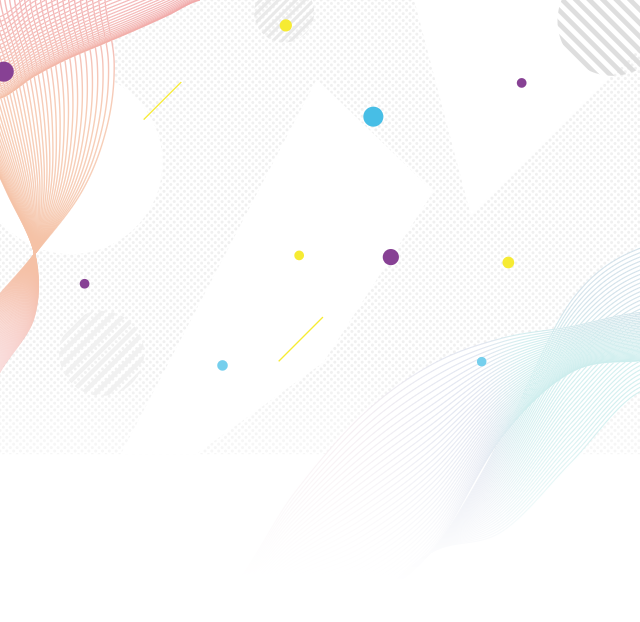
Write a WebGL 2 fragment shader that draws this background.

```glsl
#version 300 es
precision highp float;
uniform vec2 u_resolution;
out vec4 fragColor;

// Layout grid: the canvas is UNITS wide, y runs downward from the top edge
const float UNITS = 768.0;
const float DOT_PITCH = 8.2;
const float DOT_RADIUS = 1.75;
const float DOT_FLOOR = 545.0;
const vec3 DOT_GREY = vec3(0.94);
const vec3 YELLOW = vec3(0.965, 0.92, 0.20);
const vec3 PURPLE = vec3(0.53, 0.255, 0.58);
const vec3 BLUE = vec3(0.28, 0.745, 0.90);
const vec3 PALE_BLUE = vec3(0.46, 0.81, 0.93);
const vec3 ROSE = vec3(0.945, 0.66, 0.66);
const vec3 PEACH = vec3(0.96, 0.76, 0.65);
const vec3 BLUSH = vec3(0.96, 0.92, 0.935);
const vec3 LAVENDER = vec3(0.86, 0.88, 0.93);
const vec3 AQUA = vec3(0.79, 0.925, 0.925);
const vec3 STEEL = vec3(0.79, 0.86, 0.90);

// Edge profiles of the ribbons, evenly spaced along their length
const float LOBE_OUTER[7] = float[7](126., 137., 128., 98., 40., -25., -70.);
const float LOBE_INNER[7] = float[7](-90., -60., -28., 8., 42., 40., -6.);
const float BAND_UPPER[7] = float[7](20., -10., -30., -50., -65., -80., -95.);
const float BAND_LOWER[7] = float[7](118., 92., 71., 54., 37., 19., 0.);
const float SWELL_UPPER[7] = float[7](712., 592., 497., 437., 406., 392., 375.);
const float SWELL_LOWER[7] = float[7](740., 735., 725., 660., 525., 447., 433.);
const float TAIL_UPPER[7] = float[7](750., 745., 725., 660., 525., 362., 298.);
const float TAIL_LOWER[7] = float[7](750., 745., 725., 662., 638., 555., 470.);

// White cut-outs, clockwise
const vec2 PANEL[5] = vec2[5](vec2(380, 95), vec2(520, 230), vec2(388, 435), vec2(235, 545), vec2(145, 545));
const vec2 WEDGE[5] = vec2[5](vec2(497, 0), vec2(640, -40), vec2(800, -40), vec2(800, 25), vec2(565, 258));

// Discs: centre, radius, colour index
const vec3 DISC_COLOURS[4] = vec3[4](YELLOW, PURPLE, BLUE, PALE_BLUE);
const vec4 DISCS[10] = vec4[10](
    vec4(343, 30.5, 7.3, 0), vec4(359, 306.5, 5.8, 0), vec4(610, 315, 7, 0),
    vec4(4.5, 86, 12, 1), vec4(626, 99.5, 5.8, 1), vec4(101.5, 340.5, 5.8, 1),
    vec4(469, 308.5, 9.7, 1), vec4(448, 140, 12, 2), vec4(267, 438.5, 6.3, 3), vec4(578, 434, 5.7, 3));

float px;

float cover(float d) { return clamp(0.5 - d / px, 0.0, 1.0); }

float convex(vec2 p, vec2 corners[5]) {
    float d = -1e4;
    for (int i = 0; i < 5; i++) {
        vec2 e = corners[(i + 1) % 5] - corners[i];
        d = max(d, dot(p - corners[i], normalize(vec2(e.y, -e.x))));
    }
    return d;
}

float segment(vec2 p, vec2 a, vec2 b) {
    vec2 e = b - a;
    return length(p - a - e * clamp(dot(p - a, e) / dot(e, e), 0.0, 1.0));
}

// Stripes at 45 degrees inside a disc; lean picks the diagonal
float stripedDisc(vec2 p, vec2 centre, float radius, float pitch, float lean) {
    float c = (p.x + lean * p.y) * 0.7071;
    float bar = abs(fract(c / pitch) - 0.5) * pitch - 0.25 * pitch;
    return cover(length(p - centre) - radius) * cover(bar);
}

// Smooth curve through the profile: value and slope
vec2 profile(float u, float k[7]) {
    float x = clamp(u, 0.0, 1.0) * 6.0;
    int i = min(int(x), 5);
    float f = x - float(i), b = k[i], c = k[i + 1];
    float m = 0.5 * (c - k[max(i - 1, 0)]), n = 0.5 * (k[min(i + 2, 6)] - b);
    float q = 3.0 * (c - b) - 2.0 * m - n, r = 2.0 * (b - c) + m + n;
    return vec2(b + f * (m + f * (q + f * r)), 6.0 * (m + f * (2.0 * q + 3.0 * f * r)));
}

// Fan of lines blended between two edges: ink and enclosed area
vec2 ribbon(vec2 p, float start, float span, float a[7], float b[7], int count, float bias, float width) {
    float u = (p.x - start) / span;
    if (u < 0.0 || u > 1.0) return vec2(0);
    vec2 first = profile(u, a), last = profile(u, b);
    float clear = 1.0;
    for (int i = 0; i < count; i++) {
        float t = float(i) / float(count - 1);
        vec2 line = mix(first, last, 1.0 - pow(1.0 - t, bias));
        float d = abs(p.y - line.x) / length(vec2(1.0, line.y / span));
        clear *= 1.0 - 0.8 * cover(d - 0.5 * width);
    }
    float inside = step(min(first.x, last.x), p.y) * step(p.y, max(first.x, last.x));
    return vec2(1.0 - clear, inside);
}

void main() {
    px = UNITS / u_resolution.x;
    vec2 p = vec2(gl_FragCoord.x, u_resolution.y - gl_FragCoord.y) * px;
    vec2 lobe = ribbon(p.yx, 0.0, 460.0, LOBE_OUTER, LOBE_INNER, 44, 1.5, 1.7);
    vec2 band = ribbon(p, 0.0, 240.0, BAND_UPPER, BAND_LOWER, 30, 1.8, 1.5);
    vec2 swell = ribbon(p, 270.0, 498.0, SWELL_UPPER, SWELL_LOWER, 36, 1.3, 1.4);
    vec2 tail = ribbon(p, 270.0, 498.0, TAIL_UPPER, TAIL_LOWER, 34, 1.0, 1.4);

    // Staggered dots, cut by the white shapes and ribbons
    vec2 g = p / DOT_PITCH;
    vec2 near = min(abs(fract(g) - 0.5), 0.5);
    float dotDist = min(length(near), length(0.5 - near)) * DOT_PITCH - DOT_RADIUS;
    float holes = min(min(convex(p, PANEL), convex(p, WEDGE)), length(p - vec2(85, 195)) - 110.0);
    float area = cover(-holes) * cover(p.y - DOT_FLOOR) * (1.0 - max(max(swell.y, tail.y), max(lobe.y, band.y)));
    area *= 1.0 - 0.4 * smoothstep(420.0, DOT_FLOOR, p.y);
    vec3 col = mix(vec3(1), DOT_GREY, cover(dotDist) * area);

    // Striped discs
    col = mix(col, vec3(0.915), stripedDisc(p, vec2(341, 15), 36.0, 7.5, 1.0));
    col = mix(col, vec3(0.945), stripedDisc(p, vec2(122, 424), 51.0, 10.5, 1.0));
    col = mix(col, vec3(0.87), stripedDisc(p, vec2(735, 25), 66.0, 11.5, -1.0));

    // Warm ribbons at the left
    vec3 warm = mix(ROSE, PEACH, smoothstep(0.0, 150.0, p.y));
    warm = mix(warm, ROSE, smoothstep(300.0, 470.0, p.y));
    float warmFade = 1.0 - 0.6 * smoothstep(320.0, 460.0, p.y);
    col = mix(col, warm, max(lobe.x, band.x) * warmFade);

    // Cool ribbons at the right, fading downward
    vec3 cool = mix(BLUSH, LAVENDER, smoothstep(380.0, 570.0, p.x));
    cool = mix(cool, AQUA, smoothstep(570.0, 640.0, p.x));
    cool = mix(cool, STEEL, smoothstep(430.0, 350.0, p.y) * smoothstep(600.0, 680.0, p.x));
    col = mix(col, cool, max(swell.x, tail.x) * smoothstep(715.0, 470.0, p.y));

    // Accent strokes and discs
    float stroke = min(segment(p, vec2(173, 143), vec2(217, 99)), segment(p, vec2(335, 433), vec2(387, 381)));
    col = mix(col, YELLOW, cover(stroke - 0.8));
    for (int i = 0; i < 10; i++)
        col = mix(col, DISC_COLOURS[int(DISCS[i].w)], cover(length(p - DISCS[i].xy) - DISCS[i].z));
    fragColor = vec4(col, 1);
}
```
